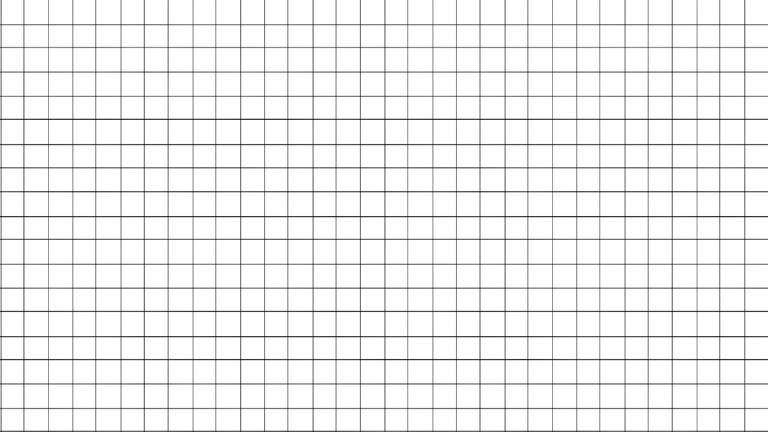
A Shadertoy shader for this pattern:

```glsl
// Thin dark ruled square grid on white paper, with slightly uneven lines.
#define CELLS vec2(32.0, 18.0)        // repeats across and down
#define LINE_WIDTH vec2(0.030, 0.045) // vertical, horizontal; in cells
#define LINE_SHIFT vec2(0.018, 0.0)   // common offset, in cells
#define JITTER 0.028                  // largest offset of one line, in cells
#define FAINTEST 0.5                  // ink strength of the palest line
#define WEAR 0.15                     // ink lost along a line
#define SOFTNESS 1.2                  // edge filter, in pixels
#define PAPER vec3(1.0)
#define INK vec3(0.04)

float hash(vec2 p) {
    vec3 q = fract(p.xyx * vec3(0.1031, 0.1030, 0.0973));
    q += dot(q, q.yzx + 33.33);
    return fract((q.x + q.y) * q.z);
}

// Value noise along one line, repeating after a whole number of steps
float wrapNoise(float t, float period, float seed) {
    float i = floor(t), f = fract(t);
    float a = hash(vec2(mod(i, period), seed));
    float b = hash(vec2(mod(i + 1.0, period), seed));
    return mix(a, b, f * f * (3.0 - 2.0 * f));
}

// Share of a filter box of the given size covered by a stroke
float strokeCoverage(float d, float width, float box) {
    float lo = max(d - 0.5 * box, -0.5 * width);
    float hi = min(d + 0.5 * box, 0.5 * width);
    return max(hi - lo, 0.0) / box;
}

// Ink of parallel lines: one per unit of 'across', running along 'along'
float ruledLines(float across, float along, float count, float len,
                 float width, float box, float seed) {
    float nearest = floor(across + 0.5);
    float id = mod(nearest, count);
    float offset = JITTER * cos(2.4 * id);
    float strength = mix(FAINTEST, 1.0, sqrt(hash(vec2(id + seed, 11.0))));
    strength *= 1.0 - WEAR * wrapNoise(along * 0.5, len * 0.5, id + seed);
    return strength * strokeCoverage(across - nearest - offset, width, box);
}

void mainImage(out vec4 fragColor, in vec2 fragCoord) {
    vec2 p = fragCoord / iResolution.xy * CELLS - LINE_SHIFT;
    vec2 box = SOFTNESS * CELLS / iResolution.xy;

    float vertical = ruledLines(p.x, p.y, CELLS.x, CELLS.y, LINE_WIDTH.x, box.x, 20.0);
    float horizontal = ruledLines(p.y, p.x, CELLS.y, CELLS.x, LINE_WIDTH.y, box.y, 70.0);

    // Layer both line sets
    float ink = 1.0 - (1.0 - vertical) * (1.0 - horizontal);
    fragColor = vec4(mix(PAPER, INK, ink), 1.0);
}
```
